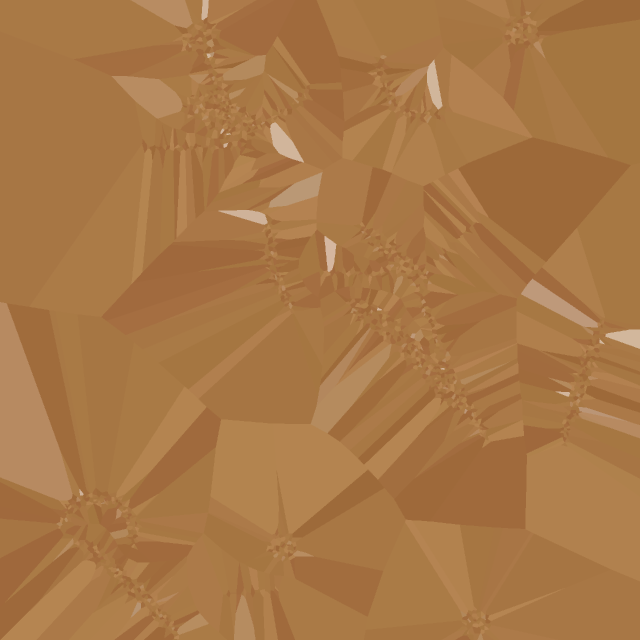
Write a three.js fragment shader that draws this pattern.

```glsl
// Flat ochre Voronoi shards fanning out from trails and knots of fine grains.
varying vec2 vUv;

const float GRAIN = 0.0055;       // spacing of seeds inside a trail
const float SOFTNESS = 0.00098;   // spread of the edge smoothing samples
const float TONE_JITTER = 0.026;  // small shade change from shard to shard
const float RIM = 0.72;           // pale shards start only outside this share
const int LINKS = 4;              // straight pieces in each trail
const int MAX_ROWS = 16;
const int MAX_COLUMNS = 14;

const vec3 OCHRE = vec3(0.66, 0.47, 0.27);
const vec3 RUST = vec3(0.63, 0.42, 0.24);
const vec3 HONEY = vec3(0.70, 0.51, 0.31);
const vec3 TAN = vec3(0.71, 0.54, 0.37);
const vec3 CLAY = vec3(0.73, 0.59, 0.46);
const vec3 CREAM = vec3(0.82, 0.71, 0.61);

float nearest;   // squared distance to the closest seed so far
vec2 shade;      // random pair carried by that seed
float linkId;    // running number that keeps the links distinct

vec3 hash33(vec3 p) {
  p = fract((p + 11.0) * vec3(0.1031, 0.1030, 0.0973));
  p += dot(p, p.yxz + 33.33);
  return fract((p.xxy + p.yxx) * p.zyx);
}

// Scatter seeds over one straight link; rows out of reach are skipped.
void scanLink(vec2 p, vec2 start, vec2 along, float size, float halfWidth, float link) {
  vec2 q = p - start;
  q = vec2(dot(q, along), dot(q, vec2(-along.y, along.x)));
  vec2 gap = max(abs(q - vec2(0.5 * size, 0.0)) - vec2(0.5 * size + GRAIN, halfWidth), 0.0);
  if (dot(gap, gap) > nearest) return;
  float rows = max(floor(size / GRAIN), 1.0);
  for (int i = 0; i < MAX_ROWS; i++) {
    float row = float(i);
    if (row >= rows) break;
    float x = (row + 0.5) * size / rows;
    float reach = max(abs(q.x - x) - GRAIN, 0.0);
    if (reach * reach + gap.y * gap.y > nearest) continue;
    // Narrow the trail towards both of its ends.
    float u = 2.0 * (link + x / size) / float(LINKS) - 1.0;
    float w = halfWidth * sqrt(max(1.0 - u * u * u * u, 0.0));
    float columns = floor(2.0 * w / GRAIN) + 1.0;
    for (int j = 0; j < MAX_COLUMNS; j++) {
      if (float(j) >= columns) break;
      vec3 r = hash33(vec3(row, float(j), linkId));
      float side = 2.0 * r.x - 1.0;
      vec2 d = q - vec2(x + (r.y - 0.5) * 1.8 * GRAIN, side * w);
      float dist = dot(d, d);
      if (dist < nearest) {
        nearest = dist;
        shade = vec2(abs(side) < RIM ? r.z * 0.95 : r.z, fract(r.y * 37.0 + r.x * 11.0));
      }
    }
  }
}

// A bending trail: heading and total turn in degrees.
void trail(vec2 p, vec2 start, float heading, float turn, float size, float halfWidth) {
  float piece = size / float(LINKS);
  for (int i = 0; i < LINKS; i++) {
    float a = radians(heading + turn * float(i) / float(LINKS));
    vec2 along = vec2(cos(a), sin(a));
    scanLink(p, start, along, piece, halfWidth, float(i));
    start += along * piece;
    linkId += 1.0;
  }
}

void knot(vec2 p, vec2 center, float radius) {
  trail(p, center - vec2(radius, 0.0), 0.0, 0.0, 2.0 * radius, radius);
}

vec3 shardColor(vec2 s) {
  vec3 c = OCHRE;
  if (s.x > 0.49) c = RUST;
  if (s.x > 0.75) c = HONEY;
  if (s.x > 0.915) c = TAN;
  if (s.x > 0.96) c = CLAY;
  if (s.x > 0.98) c = CREAM;
  float warm = fract(s.y * 7.0) - 0.5;
  return c + (s.y - 0.5) * TONE_JITTER + warm * vec3(0.008, -0.008, 0.012);
}

vec3 shards(vec2 p) {
  nearest = 10.0;
  shade = vec2(0.0);
  linkId = 0.0;
  // Round knots
  knot(p, vec2(0.313, 0.940), 0.032);
  knot(p, vec2(0.815, 0.952), 0.032);
  knot(p, vec2(0.442, 0.145), 0.025);
  knot(p, vec2(0.743, 0.027), 0.024);
  // Upper trails
  trail(p, vec2(0.325, 0.910), -72.0, 0.0, 0.12, 0.014);
  trail(p, vec2(0.285, 0.840), -20.0, 0.0, 0.13, 0.028);
  trail(p, vec2(0.215, 0.770), 0.0, 0.0, 0.17, 0.006);
  trail(p, vec2(0.385, 0.800), 15.0, 55.0, 0.13, 0.010);
  trail(p, vec2(0.597, 0.920), -95.0, 150.0, 0.19, 0.013);
  // Central trails
  trail(p, vec2(0.380, 0.775), -67.0, 0.0, 0.12, 0.002);
  trail(p, vec2(0.420, 0.660), -88.0, 35.0, 0.165, 0.012);
  trail(p, vec2(0.762, 0.672), -135.0, 0.0, 0.14, 0.003);
  trail(p, vec2(0.560, 0.650), -42.0, 0.0, 0.15, 0.018);
  trail(p, vec2(0.495, 0.573), 0.0, 0.0, 0.12, 0.007);
  trail(p, vec2(0.540, 0.535), -35.0, -25.0, 0.26, 0.022);
  trail(p, vec2(0.655, 0.550), -70.0, 10.0, 0.27, 0.011);
  // Right and lower trails
  trail(p, vec2(0.948, 0.510), -112.0, 10.0, 0.22, 0.014);
  trail(p, vec2(0.090, 0.170), 60.0, -200.0, 0.21, 0.013);
  trail(p, vec2(0.110, 0.165), -38.0, -15.0, 0.24, 0.015);
  trail(p, vec2(0.345, 0.070), 5.0, 0.0, 0.10, 0.004);
  return shardColor(shade);
}

void main() {
  // Four samples smooth the shard edges.
  vec3 sum = vec3(0.0);
  for (int i = 0; i < 4; i++) {
    vec2 corner = vec2(mod(float(i), 2.0), floor(float(i) / 2.0)) - 0.5;
    sum += shards(vUv + corner * SOFTNESS);
  }
  gl_FragColor = vec4(sum * 0.25, 1.0);
}
```
